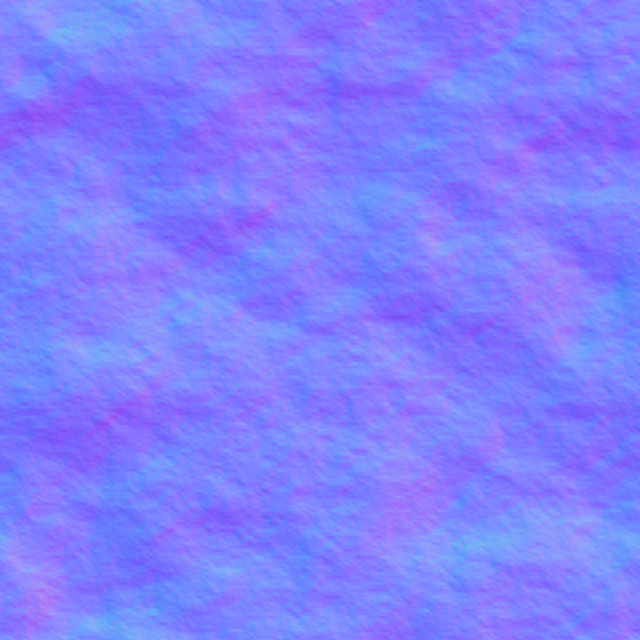
A WebGL 1 fragment shader for this texture map:

```glsl
precision highp float;
// Tangent-space normal map of a softly crumpled, finely grained surface.

uniform vec2 u_resolution;

#define BASE_CELLS vec2(5.0, 6.0) // lattice cells of the broadest octave
#define OCTAVES 6
#define HEIGHT_GAIN 0.43          // height kept from one octave to the next
#define RELIEF 0.025              // overall steepness

float hash(vec2 p) {
  return fract(sin(dot(p, vec2(127.1, 311.7))) * 43758.5453);
}

// Lattice value that repeats every "period" cells, so the map tiles.
float lattice(vec2 cell, vec2 period, float seed) {
  return hash(mod(cell, period) + seed * vec2(17.3, 9.1));
}

// Analytic gradient of value noise with quintic interpolation.
vec2 noiseGradient(vec2 p, vec2 period, float seed) {
  vec2 cell = floor(p);
  vec2 f = p - cell;
  vec2 s = f * f * f * (f * (f * 6.0 - 15.0) + 10.0);
  vec2 ds = 30.0 * f * f * (f - 1.0) * (f - 1.0);
  float a = lattice(cell, period, seed);
  float b = lattice(cell + vec2(1.0, 0.0), period, seed);
  float c = lattice(cell + vec2(0.0, 1.0), period, seed);
  float d = lattice(cell + vec2(1.0, 1.0), period, seed);
  return ds * vec2(mix(b - a, d - c, s.y), mix(c - a, d - b, s.x));
}

// Slope of the layered height field.
vec2 surfaceSlope(vec2 uv) {
  vec2 slope = vec2(0.0);
  vec2 cells = BASE_CELLS;
  float height = 1.0;
  for (int i = 0; i < OCTAVES; i++) {
    float seed = float(i) + 1.0;
    // Shift each octave so that the flat lattice points do not line up.
    vec2 shift = vec2(0.37, 0.61) * seed;
    slope += height * cells * noiseGradient(uv * cells + shift, cells, seed);
    cells *= 2.0;
    height *= HEIGHT_GAIN;
  }
  return slope;
}

void main() {
  vec2 uv = gl_FragCoord.xy / u_resolution;
  vec3 normal = normalize(vec3(-RELIEF * surfaceSlope(uv), 1.0));
  gl_FragColor = vec4(normal * 0.5 + 0.5, 1.0);
}
```
